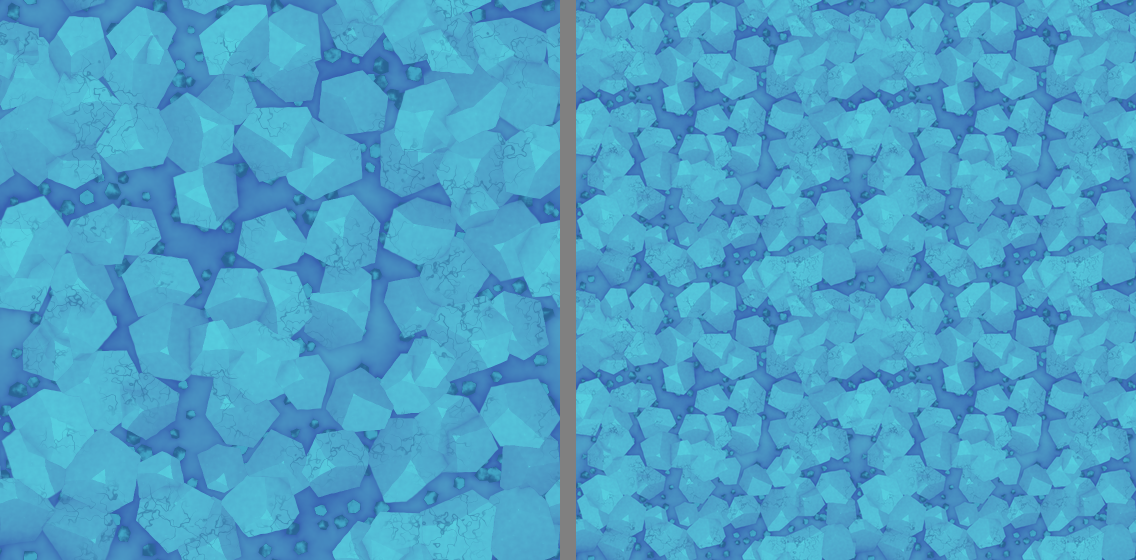
Left: one tile. Right: repeated 2 by 2.
Give the GLSL for this texture, as a Shadertoy shader.

```glsl
// Tileable bed of blue-cyan crystals: large faceted stones with cracked faces
// rise from a dark blue floor strewn with small teal pebbles. Each stone is a
// three-faced peak cut by a random polygon; the highest stone shows on top.

const float TAU = 6.2831853;
const vec3 DEEP_BLUE = vec3(0.215, 0.385, 0.695);
const vec3 MID_BLUE = vec3(0.295, 0.600, 0.770);
const vec3 BRIGHT_CYAN = vec3(0.335, 0.790, 0.865);
const vec3 DARK_TEAL = vec3(0.16, 0.40, 0.59);
const vec3 PEBBLE_TIP = vec3(0.26, 0.65, 0.78);

struct Rocks { float height; float rival; float tone; float edge; float softness; };

vec3 hash3(vec2 cell, float seed) {
    uvec3 v = uvec3(cell, seed) * 1664525u + 1013904223u;
    v.x += v.y * v.z; v.y += v.z * v.x; v.z += v.x * v.y;
    v ^= v >> 16u;
    v.x += v.y * v.z; v.y += v.z * v.x; v.z += v.x * v.y;
    return vec3(v >> 8u) / 16777216.0;
}

vec2 direction(float angle) { return vec2(cos(angle), sin(angle)); }

// Gradient noise that wraps after a whole number of cells
float cornerSlope(vec2 cell, vec2 offset, float period, float seed) {
    return dot(direction(TAU * hash3(mod(cell, period), seed).x), offset);
}

float gradientNoise(vec2 p, float period, float seed) {
    vec2 i = floor(p), f = p - i, e = vec2(1, 0);
    vec2 u = f * f * f * (f * (f * 6.0 - 15.0) + 10.0);
    float low = mix(cornerSlope(i, f, period, seed),
                    cornerSlope(i + e, f - e, period, seed), u.x);
    float high = mix(cornerSlope(i + e.yx, f - e.yx, period, seed),
                     cornerSlope(i + 1.0, f - 1.0, period, seed), u.x);
    return mix(low, high, u.y);
}

float fbm(vec2 uv, float period, int octaves, float seed) {
    float sum = 0.0, amplitude = 1.0;
    for (int i = 0; i < octaves; i++) {
        sum += amplitude * gradientNoise(uv * period, period, seed + float(i));
        period *= 2.0;
        amplitude *= 0.5;
    }
    return sum;
}

// One stone of unit radius: height, tone, signed distance to its outline
vec3 crystal(vec2 q, vec2 cell, float seed, float peak) {
    vec3 shape = hash3(cell, seed + 1.0);
    vec3 slopes = mix(vec3(0.1), vec3(0.75), hash3(cell, seed + 2.0));
    vec2 fromApex = q - 0.6 * (hash3(cell, seed + 3.0).xy - 0.5);
    float turn = TAU * shape.x, edge = -9.0, drop = -9.0, slope = 0.0;
    for (int k = 0; k < 6; k++) {
        vec3 side = hash3(cell, seed + 10.0 + float(k));
        float angle = turn + TAU * (float(k) + 0.5 * (side.x - 0.5)) / 6.0;
        edge = max(edge, dot(q, direction(angle)) - mix(0.74, 1.0, side.y));
    }
    for (int k = 0; k < 3; k++) {
        float angle = turn + TAU * (float(k) + 0.3 * (slopes[k] - 0.4)) / 3.0;
        float fall = slopes[k] * dot(fromApex, direction(angle));
        if (fall > drop) { drop = fall; slope = slopes[k]; }
    }
    float cap = 0.07 * shape.y;
    float tone = drop < cap ? 1.0 : 0.99 - 0.5 * slope - 0.22 * drop;
    float height = min(peak - max(drop, cap), -12.0 * edge);
    return vec3(height, tone + 0.3 * (peak - 1.0), edge);
}

// Jittered grid of stones, keeping the two highest surfaces
Rocks scatter(vec2 uv, float count, float seed, vec2 sizes, float density) {
    Rocks rocks = Rocks(0.0, 0.0, 0.0, 9.0, 0.1);
    vec2 p = uv * count;
    for (int y = -1; y <= 1; y++)
    for (int x = -1; x <= 1; x++) {
        vec2 cell = floor(p) + vec2(x, y), wrapped = mod(cell, count);
        vec3 place = hash3(wrapped, seed), look = hash3(wrapped, seed + 4.0);
        if (look.x > density) continue;
        vec2 center = cell + 0.5 + 0.84 * (place.xy - 0.5);
        float radius = mix(sizes.x, sizes.y, place.z);
        vec3 stone = crystal((p - center) / radius, wrapped, seed, mix(0.82, 1.15, look.y));
        rocks.edge = min(rocks.edge, stone.z * radius);
        if (stone.x > rocks.height) {
            rocks.rival = rocks.height;
            rocks.height = stone.x;
            rocks.tone = stone.y;
            rocks.softness = mix(0.08, 0.6, look.z * look.z);
        } else rocks.rival = max(rocks.rival, stone.x);
    }
    return rocks;
}

vec3 toneColor(float t) {
    vec3 dark = mix(DEEP_BLUE, MID_BLUE, clamp(2.0 * t, 0.0, 1.0));
    return mix(dark, BRIGHT_CYAN, clamp(2.0 * t - 1.0, 0.0, 1.1));
}

vec3 surface(vec2 uv) {
    // Slightly crumbled outlines
    vec2 crumble = vec2(fbm(uv, 48.0, 2, 60.0), fbm(uv, 48.0, 2, 70.0));
    vec2 rough = uv + 0.0016 * crumble;
    Rocks stones = scatter(rough, 9.0, 100.0, vec2(0.44, 0.74), 1.0);
    Rocks pebbles = scatter(rough, 24.0, 200.0, vec2(0.20, 0.42), 0.75);

    // Floor, darkened beside stones and pebbles
    float floorTone = 0.42 + 0.3 * fbm(uv, 6.0, 3, 20.0);
    floorTone -= 0.24 * exp(-max(stones.edge, 0.0) / 0.09);
    floorTone -= 0.22 * exp(-max(pebbles.edge, 0.0) / 0.15);

    // Stone faces with grain, pale specks and dark creases
    float grain = fbm(uv, 90.0, 3, 30.0);
    float speck = smoothstep(0.42, 0.6, gradientNoise(uv * 150.0, 150.0, 35.0));
    float crease = exp(-14.0 * (stones.height - stones.rival));
    float stoneTone = stones.tone + 0.07 * grain + 0.08 * speck - 0.2 * crease;
    float cover = smoothstep(0.0, stones.softness, stones.height);
    vec3 color = toneColor(mix(max(floorTone, 0.0) + 0.03 * grain, stoneTone, cover));

    // Patches of thin cracks
    float crack = 1.0 - smoothstep(0.0, 0.04, abs(fbm(uv, 15.0, 4, 40.0)));
    float veins = 1.0 - smoothstep(0.0, 0.05, abs(fbm(uv, 27.0, 3, 45.0)));
    float cracked = smoothstep(-0.05, 0.3, fbm(uv, 8.0, 2, 50.0));
    color = mix(color, DARK_TEAL, cover * cracked * max(0.55 * crack, 0.35 * veins));

    // Pebbles on the open floor
    vec3 pebbleColor = mix(DARK_TEAL, PEBBLE_TIP, smoothstep(0.55, 1.0, pebbles.height + 0.25 * grain));
    return mix(color, pebbleColor, smoothstep(0.0, 0.5, pebbles.height) * (1.0 - cover));
}

void mainImage(out vec4 fragColor, in vec2 fragCoord) {
    // Four samples per pixel smooth the edges
    vec3 color = vec3(0.0);
    for (int i = 0; i < 4; i++) {
        vec2 shift = 0.5 * vec2(i % 2, i / 2) - 0.25;
        color += 0.25 * surface((fragCoord + shift) / iResolution.xy);
    }
    fragColor = vec4(color, 1.0);
}
```
